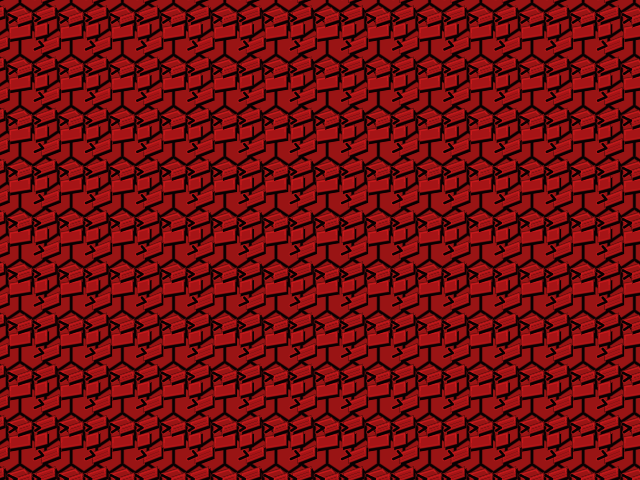
This pattern is drawn by a WebGL 1 fragment shader. Its source:

```glsl
precision mediump float;

uniform vec2 u_resolution;

const float TILES_DOWN = 9.375;
const vec2 TILE_PHASE = vec2(0.132, 0.21);
const vec2 SHADOW_OFFSET = vec2(0.028, -0.045);
const float GAP = 0.022;
const float NOTCH_WIDTH = 0.024;
const float RIM_INSET = 0.035;

const vec3 BLACK = vec3(0.03, 0.005, 0.007);
const vec3 DARK_RED = vec3(0.33, 0.05, 0.05);
const vec3 FLAT_RED = vec3(0.60, 0.08, 0.08);
const vec3 FRONT_RED = vec3(0.65, 0.08, 0.085);
const vec3 RIM_RED = vec3(0.80, 0.10, 0.11);

float pixelSize;

float cover(float dist) {
  return 1.0 - smoothstep(-0.6 * pixelSize, 0.6 * pixelSize, dist);
}

// Shortest offset to a centre in the repeating tile
vec2 wrapped(vec2 d) {
  return fract(d + 0.5) - 0.5;
}

float cross2(vec2 a, vec2 b) {
  return a.x * b.y - a.y * b.x;
}

// Pointed hexagon, half a tile wide
float hexDistance(vec2 d) {
  vec2 q = abs(d);
  return max(q.x - 0.25, dot(q, vec2(0.555, 0.832)) - 0.277);
}

float segmentDistance(vec2 d, vec2 span) {
  return length(d - span * clamp(dot(d, span) / dot(span, span), 0.0, 1.0));
}

// Parallelogram given by two half axes; returns distance and height across it
vec2 slabDistance(vec2 d, vec2 u, vec2 v) {
  float area = cross2(u, v);
  float a = cross2(d, v) / area;
  float b = cross2(u, d) / area;
  float dist = max((abs(a) - 1.0) * area / length(v),
                   (abs(b) - 1.0) * area / length(u));
  return vec2(dist, b);
}

void drawHex(inout vec3 color, vec2 p, vec2 center) {
  vec2 d = wrapped(p - center);
  float dist = hexDistance(d - vec2(0.008, 0.014)) + GAP;
  vec3 face = mix(DARK_RED, FLAT_RED, smoothstep(0.0, 0.025, -dist));
  color = mix(color, face, cover(dist));
}

// Raised slab with cast shadow, dark edge, bright rim and optional ridges
void drawSlab(inout vec3 color, vec2 p, vec2 center, vec2 u, vec2 v,
              vec3 faceColor, float ridges) {
  vec2 d = wrapped(p - center);
  float shadow = slabDistance(d - SHADOW_OFFSET, u, v).x;
  color = mix(color, BLACK, cover(shadow));

  vec2 slab = slabDistance(d, u, v);
  vec3 face = faceColor;
  float groove = smoothstep(0.2, 0.9, sin(slab.y * 11.0 + 0.6));
  face = mix(face, DARK_RED, ridges * groove);
  float rim = 1.0 - smoothstep(0.0, 0.022, abs(slab.x + RIM_INSET));
  face = mix(face, RIM_RED, rim * mix(0.35, 0.9, step(0.0, slab.y)));
  face = mix(DARK_RED, face, smoothstep(0.0, 0.022, -slab.x));
  color = mix(color, face, cover(slab.x));
}

// Bent black cut through three points
void drawNotch(inout vec3 color, vec2 p, vec2 a, vec2 b, vec2 c) {
  vec2 d = wrapped(p - b);
  float dist = min(segmentDistance(d, a - b), segmentDistance(d, c - b));
  float lit = cover(abs(dist - NOTCH_WIDTH - 0.012) - 0.008);
  color = mix(color, RIM_RED, 0.45 * lit);
  color = mix(color, BLACK, cover(dist - NOTCH_WIDTH));
}

void main() {
  pixelSize = TILES_DOWN / u_resolution.y;
  vec2 p = gl_FragCoord.xy * pixelSize - TILE_PHASE;
  vec3 color = BLACK;

  // Hexagonal floor, two staggered rows of two
  for (int i = 0; i < 4; i++) {
    float row = floor(float(i) / 2.0);
    float column = mod(float(i), 2.0);
    drawHex(color, p, vec2(0.25 + 0.5 * column + 0.25 * row, 0.75 - 0.5 * row));
  }

  // Tall cube: front, top and ridged lid
  drawSlab(color, p, vec2(0.255, 0.55), vec2(0.215, 0.035), vec2(0.0, 0.125), FRONT_RED, 0.0);
  drawSlab(color, p, vec2(0.25, 0.90), vec2(0.165, 0.05), vec2(-0.07, 0.075), FLAT_RED, 0.0);
  drawSlab(color, p, vec2(0.345, 0.81), vec2(0.15, 0.05), vec2(0.0, 0.085), FRONT_RED, 0.45);
  drawNotch(color, p, vec2(0.04, 0.88), vec2(0.19, 0.81), vec2(0.06, 0.725));

  // Split cube: narrow front below a tilted box
  drawSlab(color, p, vec2(0.67, 0.58), vec2(0.13, 0.035), vec2(0.0, 0.125), FRONT_RED, 0.0);
  drawSlab(color, p, vec2(0.76, 0.89), vec2(0.19, 0.065), vec2(0.0, 0.105), FRONT_RED, 0.35);
  drawNotch(color, p, vec2(0.53, 0.88), vec2(0.65, 0.81), vec2(0.56, 0.755));

  // Low tilted box beside the bare hexagon
  drawSlab(color, p, vec2(0.85, 0.29), vec2(0.18, 0.07), vec2(0.0, 0.11), FRONT_RED, 0.25);
  drawNotch(color, p, vec2(0.55, 0.20), vec2(0.71, 0.27), vec2(0.64, 0.35));

  gl_FragColor = vec4(color, 1.0);
}
```
